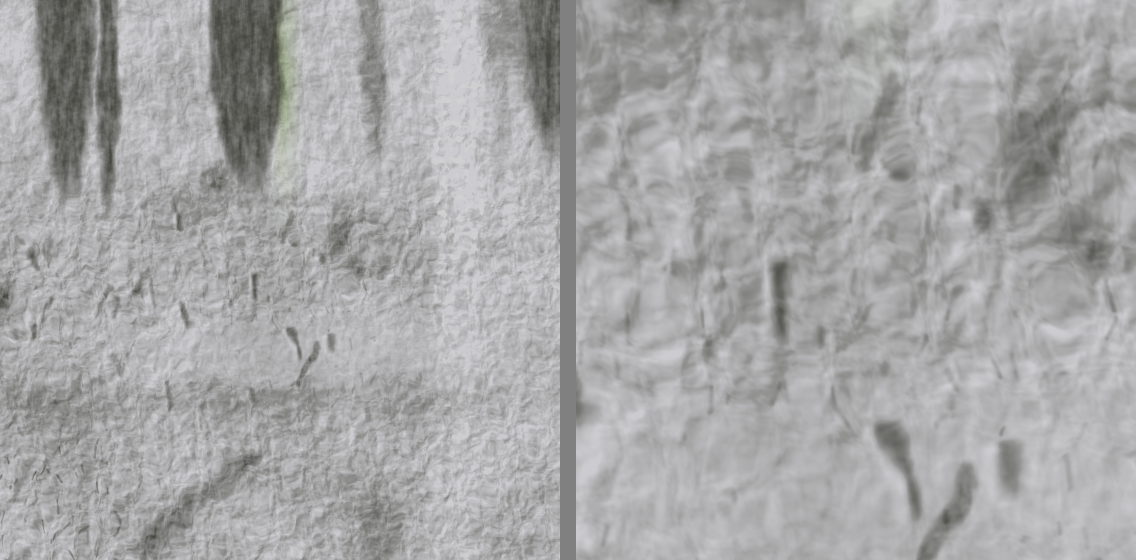
Left: the whole. Right: its middle third, enlarged.
A Shadertoy shader for this texture:

```glsl
const vec3 SHADOW = vec3(0.27, 0.27, 0.245);
const vec3 STONE = vec3(0.61, 0.61, 0.61);
const vec3 CHALK = vec3(0.80, 0.80, 0.815);

vec2 hash2(vec2 p) {
    vec3 q = fract(vec3(p.xyx) * vec3(0.1031, 0.1030, 0.0973));
    q += dot(q, q.yzx + 33.33);
    return fract((q.xx + q.yz) * q.zy);
}

float corner(vec2 cell, vec2 offset) {
    float angle = 6.2832 * hash2(cell).x;
    return dot(vec2(cos(angle), sin(angle)), offset);
}

float gradientNoise(vec2 p) {
    vec2 i = floor(p), f = p - i, e = vec2(1, 0);
    vec2 u = f * f * f * (f * (f * 6.0 - 15.0) + 10.0);
    float low = mix(corner(i, f), corner(i + e, f - e), u.x);
    float high = mix(corner(i + e.yx, f - e.yx), corner(i + 1.0, f - 1.0), u.x);
    return 1.4 * mix(low, high, u.y);
}

float fbm(vec2 p, int octaves) {
    float sum = 0.0, amplitude = 0.5;
    for (int i = 0; i < octaves; i++) {
        sum += amplitude * gradientNoise(p);
        p = mat2(1.6, 1.2, -1.2, 1.6) * p + 17.3;
        amplitude *= 0.55;
    }
    return sum;
}

float relief(vec2 p, float scale) {
    vec2 light = vec2(-0.25, 0.22);
    return fbm(p * scale, 3) - fbm(p * scale + light, 3);
}

float segment(vec2 p, vec2 a, vec2 b) {
    vec2 ab = b - a;
    return length(p - a - ab * clamp(dot(p - a, ab) / dot(ab, ab), 0.0, 1.0));
}

float spot(vec2 p, vec2 center, vec2 radius) {
    vec2 d = (p - center) / radius;
    return exp(-dot(d, d));
}

// Vertical channel that narrows towards its lower tip
float groove(vec2 p, float x, float halfWidth, float tip, float soft) {
    float taper = smoothstep(tip - 0.03, tip + 0.22, p.y);
    float d = abs(p.x - x) - halfWidth * (0.25 + 0.75 * taper);
    return smoothstep(soft, -soft, d) * smoothstep(tip - 0.03, tip + 0.09, p.y);
}

// Scattered short, steep nicks, one candidate in each cell
float nicks(vec2 p, float scale, float density) {
    vec2 q = p * scale, base = floor(q);
    float mask = 0.0;
    for (int k = 0; k < 9; k++) {
        vec2 cell = base + vec2(k % 3, k / 3) - 1.0;
        vec2 place = hash2(cell + 5.0), shape = hash2(cell + 71.0);
        float angle = mix(-0.45, 0.75, shape.x);
        vec2 arm = vec2(sin(angle), cos(angle)) * mix(0.08, 0.42, shape.y);
        float d = segment(q, cell + place - arm, cell + place + arm);
        float present = step(hash2(cell + 133.0).x, density);
        mask = max(mask, present * (0.4 + 0.6 * place.x) * smoothstep(0.16, 0.0, d));
    }
    return mask;
}

void mainImage(out vec4 fragColor, in vec2 fragCoord) {
    vec2 p = fragCoord / iResolution.xy;
    vec2 wobble = vec2(fbm(p * vec2(22, 9), 3), fbm(p * 16.0 + 40.0, 3));
    vec2 q = p + 0.018 * wobble;
    float upper = smoothstep(0.58, 0.76, p.y);

    // Chalky ground: broad patches, vertical fibres and crumbly relief
    float cloud = fbm(p * 5.0 + 3.0, 4);
    float fibre = fbm(p * vec2(75, 16), 3);
    float grain = fbm(p * 85.0, 3);
    float smoothLedge = spot(q, vec2(0.58, 0.37), vec2(0.34, 0.075));
    float rough = 1.0 - 0.6 * smoothLedge - 0.3 * upper;
    float tone = 0.668 + 0.13 * cloud + 0.055 * upper + 0.05 * grain;
    tone += mix(0.03, 0.10, upper) * fibre;
    tone += rough * (0.20 * relief(q, 34.0) + 0.15 * relief(q, 75.0));

    // Ledge with its shaded underside, and the pale ridge on the right
    tone += 0.055 * smoothLedge;
    tone -= 0.09 * spot(q, vec2(0.40, 0.285), vec2(0.46, 0.035));
    tone -= 0.05 * spot(q, vec2(0.05, 0.28), vec2(0.25, 0.08));
    float ridge = smoothstep(0.765, 0.785, q.x) * smoothstep(0.875, 0.84, q.x);
    ridge *= mix(0.35, 1.0, smoothstep(0.4, 0.7, p.y));
    float sparkle = smoothstep(0.18, 0.5, gradientNoise(p * 75.0));
    tone += ridge * (0.07 + 0.12 * sparkle);
    tone += 0.03 * smoothstep(0.72, 0.85, p.x) * (1.0 - upper);

    // Nicks with lit rims, and small pits towards the lower left
    float band = smoothstep(0.22, 0.34, p.y) * smoothstep(0.68, 0.56, p.y);
    band *= smoothstep(0.78, 0.62, p.x);
    float pitted = smoothstep(0.42, 0.1, p.x) * smoothstep(0.27, 0.18, p.y);
    vec2 rim = vec2(0.006, 0.003);
    tone -= (0.05 + 0.23 * band) * nicks(q, 15.0, 0.42);
    tone += 0.09 * band * nicks(q + rim, 15.0, 0.42);
    tone -= (0.03 + 0.19 * pitted + 0.07 * band) * nicks(q, 46.0, 0.45);

    // Deep channels above, weathered furrows below
    float deep = groove(q, 0.120, 0.046, 0.63, 0.014);
    deep = max(deep, groove(q, 0.192, 0.017, 0.61, 0.008));
    deep = max(deep, groove(q, 0.442 + 0.025 * (1.0 - upper), 0.062, 0.64, 0.011));
    deep = max(deep, 0.95 * groove(q, 0.985, 0.055, 0.70, 0.025));
    float faint = groove(q, 0.665 + 0.06 * (0.9 - p.y), 0.022, 0.67, 0.014);
    faint = max(faint, 0.65 * groove(q, 0.895, 0.026, 0.70, 0.02));
    faint = max(faint, 0.65 * smoothstep(0.055, 0.0, abs(q.x - 0.675)) * smoothstep(0.16, 0.09, q.y));
    float furrow = segment(q, vec2(0.25, 0.02), vec2(0.44, 0.18));
    faint = max(faint, 0.95 * smoothstep(0.032, 0.004, furrow));
    float stains = spot(q, vec2(0.605, 0.585), vec2(0.022, 0.05));
    stains += spot(q, vec2(0.64, 0.52), vec2(0.018, 0.02));
    stains += 1.2 * spot(q, vec2(0.39, 0.685), vec2(0.03, 0.03));
    stains += spot(q, vec2(0.005, 0.46), vec2(0.025, 0.04));
    stains += 0.45 * spot(q, vec2(0.35, 0.63), vec2(0.07, 0.05));
    stains += smoothstep(0.010, 0.003, segment(q, vec2(0.53, 0.32), vec2(0.57, 0.38)));
    float bed = 0.34 + 0.20 * fibre + 0.12 * grain + 0.10 * cloud;
    tone = mix(tone, bed, 0.93 * deep);
    tone -= faint * (0.20 + 0.12 * fibre) + 0.20 * stains * (1.0 + grain);

    // Tone ramp with moss beside the middle channel
    vec3 color = mix(SHADOW, STONE, smoothstep(0.0, 1.0, (tone - 0.18) / 0.50) * 0.45
        + 0.55 * clamp((tone - 0.27) / 0.34, 0.0, 1.0));
    color = mix(color, CHALK, clamp((tone - 0.59) / 0.21, 0.0, 1.0));
    float moss = spot(q, vec2(0.507, 0.86), vec2(0.018, 0.16));
    color = mix(color, color * vec3(0.88, 0.95, 0.78), moss);
    color += vec3(0.02, 0.015, 0.0) * ridge * sparkle;
    fragColor = vec4(color, 1.0);
}
```
